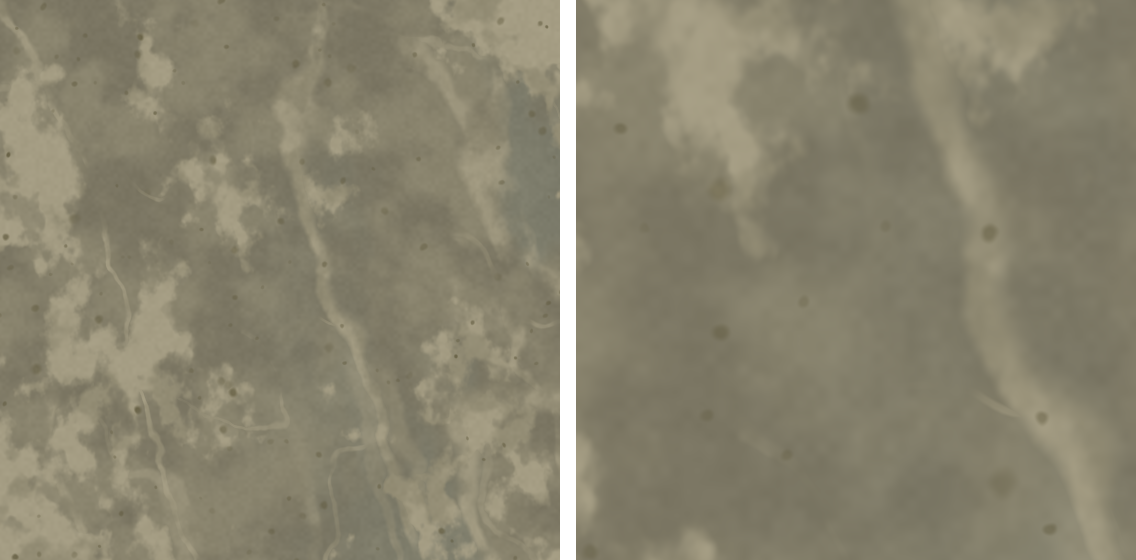
Left: the whole. Right: its middle third, enlarged.
Reproduce this texture procedurally as a WebGL 1 fragment shader.

```glsl
precision highp float;
// Weathered stone: ragged pale patches over a grey-brown ground, crossed by
// thin slanting veins. Layered value noise shapes the patches, ridges of
// warped noise draw the veins, and a jittered grid scatters dark pits.
uniform vec2 u_resolution;

const vec3 GROUND_DARK = vec3(0.480, 0.460, 0.385);
const vec3 GROUND_PALE = vec3(0.540, 0.518, 0.430);
const vec3 GROUND_COOL = vec3(0.480, 0.485, 0.425);
const vec3 PATCH_DARK = vec3(0.575, 0.550, 0.455);
const vec3 PATCH_PALE = vec3(0.645, 0.615, 0.515);
const vec3 PIT_COLOR = vec3(0.370, 0.345, 0.235);
const vec2 PATCH_SCALE = vec2(4.6, 2.9);
const float RAGGEDNESS = 0.38;     // fine noise along the patch edges
const float EDGE_SOFTNESS = 0.05;
const float LEFT_BIAS = 0.055;     // more patches on the left,
const float RIGHT_BIAS = -0.13;    // fewer on the right
const float VEIN_SLANT = 0.32;
const float VEIN_WIDTH = 0.034;
const float PIT_CELLS = 22.0;
const float PIT_CHANCE = 0.24;
const float GRAIN = 0.035;

float hash(vec2 p) {
  return fract(sin(dot(p, vec2(127.1, 311.7))) * 43758.5);
}

float noise(vec2 p) {
  vec2 cell = floor(p);
  vec2 f = fract(p);
  f = f * f * (3.0 - 2.0 * f);
  float low = mix(hash(cell), hash(cell + vec2(1.0, 0.0)), f.x);
  float high = mix(hash(cell + vec2(0.0, 1.0)), hash(cell + vec2(1.0)), f.x);
  return mix(low, high, f.y);
}

float fbm(vec2 p) {
  float sum = 0.0;
  float amplitude = 0.533;
  for (int i = 0; i < 4; i++) {
    sum += amplitude * noise(p);
    p = mat2(0.8, 0.6, -0.6, 0.8) * p * 2.03 + 17.3;
    amplitude *= 0.5;
  }
  return sum;
}

// Pale line along the middle level of a stretched noise field.
float vein(vec2 p, vec2 scale, float width) {
  p.x += VEIN_SLANT * p.y;
  float ridge = abs(noise(p * scale) - 0.5);
  return 1.0 - smoothstep(width * 0.35, width * 1.4, ridge);
}

// Small round pits, one at most in each grid cell.
float pits(vec2 uv) {
  vec2 p = uv * PIT_CELLS;
  vec2 home = floor(p);
  float cover = 0.0;
  for (int y = -1; y <= 1; y++) {
    for (int x = -1; x <= 1; x++) {
      vec2 cell = home + vec2(float(x), float(y));
      vec2 center = cell + vec2(hash(cell + 3.7), hash(cell + 9.1));
      float radius = mix(0.07, 0.20, pow(hash(cell + 21.3), 2.5));
      float present = step(hash(cell + 5.9), PIT_CHANCE);
      float strength = mix(0.3, 0.9, hash(cell + 31.7));
      float disc = 1.0 - smoothstep(radius * 0.4, radius * 1.4, distance(p, center));
      cover = max(cover, disc * present * strength);
    }
  }
  return cover;
}

void main() {
  vec2 uv = gl_FragCoord.xy / u_resolution;
  float fine = fbm(uv * vec2(27.0, 23.0) + 40.0) - 0.5;
  vec2 warp = vec2(fbm(uv * 6.0 + 3.0), fbm(uv * 6.0 + 60.0)) - 0.5;
  vec2 bent = uv + 0.10 * warp + 0.012 * fine;

  // Patches, broken by islands of ground
  float bias = mix(LEFT_BIAS, RIGHT_BIAS, smoothstep(0.2, 0.65, uv.x));
  float field = fbm(bent * PATCH_SCALE + 11.0) - 0.5 + bias + RAGGEDNESS * fine;
  float patches = smoothstep(-EDGE_SOFTNESS, EDGE_SOFTNESS, field);
  float islands = smoothstep(0.62, 0.76, fbm(uv * vec2(19.0, 16.0) + 80.0));
  patches *= 1.0 - 0.75 * islands;

  // Veins, wider and denser on the right, fading in and out along their length
  float rightward = smoothstep(0.35, 0.85, uv.x);
  float gaps = smoothstep(0.34, 0.52, fbm(uv * 5.0 + 25.0) + 0.12 * rightward + 0.3 * fine);
  float veins = vein(bent + 2.0, vec2(5.5, 1.5), VEIN_WIDTH * (1.0 + 0.5 * rightward));
  veins = max(veins, 0.85 * rightward * vein(bent + 7.0, vec2(8.5, 2.2), VEIN_WIDTH * 1.4));
  veins = max(veins, 0.6 * vein(bent + 13.0, vec2(6.0, 4.5), VEIN_WIDTH * 0.6));
  veins *= gaps * (0.8 + 0.8 * fine);

  // Colour
  float mottle = smoothstep(0.3, 0.7, fbm(uv * 13.0 + 5.0));
  float cool = rightward * smoothstep(0.48, 0.68, fbm(uv * vec2(5.0, 3.0) + 70.0));
  vec3 ground = mix(GROUND_DARK, GROUND_PALE, mottle);
  ground = mix(ground, GROUND_COOL, 0.7 * cool);
  vec3 pale = mix(PATCH_DARK, PATCH_PALE, smoothstep(0.1, 0.7, mottle + 0.8 * fine));
  vec3 color = mix(ground, pale, clamp(max(patches, veins), 0.0, 1.0));
  color = mix(color, PIT_COLOR, pits(uv + 0.012 * fine) * (0.55 + 0.35 * patches));
  color += GRAIN * (0.6 * noise(uv * 150.0) + 0.4 * noise(uv * 70.0 + 9.0) - 0.5);
  gl_FragColor = vec4(color, 1.0);
}
```
